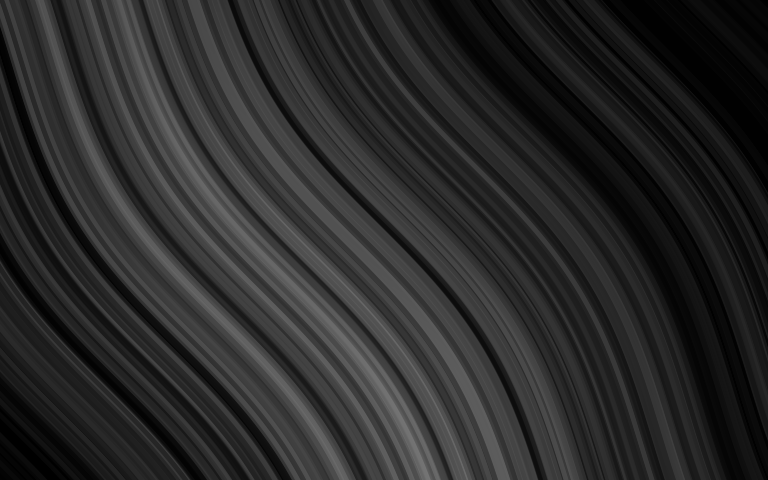
Write a WebGL 1 fragment shader that draws this background.

```glsl
precision highp float;

uniform vec2 u_resolution;

const float TAU = 6.28318;
const vec2 ALONG = vec2(0.515, -0.857);   // mean run of the strands
const vec2 ACROSS = vec2(0.857, 0.515);   // from lower left to upper right

float hash(float n) {
  return fract(sin(n * 127.1 + 3.7) * 43758.5);
}

float hash2(vec2 c) {
  return hash(c.x + 57.0 * c.y);
}

float smoothNoise(vec2 p) {
  vec2 cell = floor(p);
  vec2 f = fract(p);
  f = f * f * (3.0 - 2.0 * f);
  float low = mix(hash2(cell), hash2(cell + vec2(1.0, 0.0)), f.x);
  float high = mix(hash2(cell + vec2(0.0, 1.0)), hash2(cell + 1.0), f.x);
  return mix(low, high, f.y);
}

// Flat random strips with softened edges
float strips(float x, float frequency, float seed, float pixel) {
  float t = x * frequency + seed;
  float cell = floor(t);
  float edge = clamp(1.2 * pixel * frequency, 0.08, 1.0);
  float blend = smoothstep(1.0 - edge, 1.0, fract(t));
  return mix(hash(cell + seed), hash(cell + 1.0 + seed), blend);
}

float bump(float x, float center, float width) {
  float d = (x - center) / width;
  return exp(-d * d);
}

// Flat band with a narrow soft rim
float band(float x, float center, float width, float pixel) {
  float rim = max(0.0025, 0.7 * pixel);
  return 1.0 - smoothstep(width - rim, width + rim, abs(x - center));
}

// Sum of strip layers from broad to fine
float strands(float s, float pixel) {
  float total = 0.0;
  float frequency = 33.0;
  for (int i = 0; i < 3; i++) {
    total += strips(s, frequency, 11.3 * float(i + 1), pixel);
    frequency *= 1.71;
  }
  return total / 3.0;
}

// Broad light across the strands, fading toward both outer corners
float envelope(float s, float v) {
  float width = s < 0.21 ? 0.37 : 0.48;
  float glow = 0.275 * bump(s, 0.21, width);
  glow *= 0.74 + 0.28 * smoothstep(0.0, 0.85, v);
  float rightSheen = 0.05 * bump(s, 1.04, 0.16);
  float leftSheen = 0.05 * bump(s, -0.28, 0.12);
  return 0.018 + glow + rightSheen + leftSheen;
}

float darkFolds(float s, float pixel) {
  float folds = 0.65 * band(s, 0.445, 0.010, pixel);
  folds += 0.60 * bump(s, 0.86, 0.035);
  folds += 0.60 * band(s, -0.13, 0.008, pixel);
  folds += 0.60 * band(s, -0.217, 0.009, pixel);
  folds += 0.45 * band(s, 0.258, 0.005, pixel);
  folds += 0.40 * band(s, 0.625, 0.008, pixel);
  folds += 0.40 * band(s, 0.090, 0.006, pixel);
  return folds;
}

float brightFolds(float s, float pixel) {
  float folds = band(s, 0.410, 0.007, pixel);
  folds += 0.8 * band(s, 0.056, 0.009, pixel);
  folds += 0.8 * band(s, 0.275, 0.006, pixel);
  folds += 0.7 * band(s, 0.215, 0.007, pixel);
  folds += 0.7 * band(s, 0.670, 0.008, pixel);
  return folds;
}

void main() {
  float pixel = 1.0 / u_resolution.y;
  vec2 p = gl_FragCoord.xy * pixel - vec2(0.0, 1.0);

  // Bend straight strands into one long wave
  float v = dot(p, ALONG);
  float s = dot(p, ACROSS) - 0.054 * sin(TAU * (v - 0.802) / 1.354);

  // Strands are stronger where the light is weak
  float light = envelope(s, v);
  float contrast = mix(3.6, 1.65, smoothstep(0.05, 0.25, light));
  float shade = max(0.04, 1.0 + contrast * (strands(s, pixel) - 0.5));

  // Slow changes of light along each strand
  float drift = 0.88 + 0.24 * smoothNoise(vec2(s * 30.0, v * 2.5) + 20.0);

  float value = light * shade * drift * (1.0 - darkFolds(s, pixel));
  value += 0.06 * brightFolds(s, pixel) * drift;
  gl_FragColor = vec4(vec3(clamp(value, 0.0, 1.0)), 1.0);
}
```
